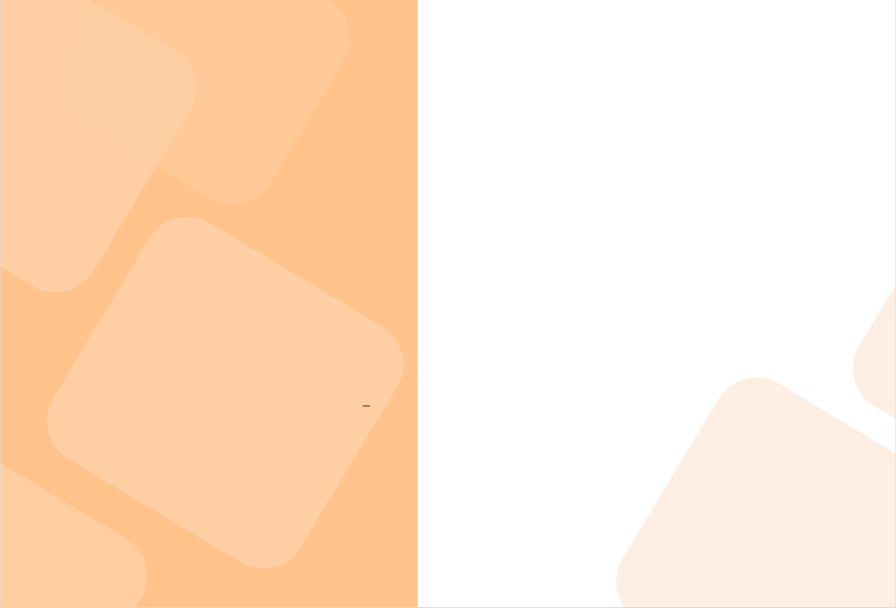
Reproduce this background procedurally as a Shadertoy shader.

```glsl
// A two-part page: an orange panel on the left and white paper on the right,
// both decorated with large tilted rounded tiles. Each tile is a rotated
// rounded-box distance function, blended in layers over the flat ground.

const vec2 ARTBOARD = vec2(768.0, 522.0);   // layout units, origin lower left
const float TILT = 0.541;                   // clockwise turn of every tile
const float CORNER = 38.0;
const vec2 LARGE = vec2(124.0, 118.0);      // half sizes
const vec2 SMALL = vec2(104.0, 99.0);
const float PANEL_EDGE = 358.0;

const vec3 PAPER = vec3(1.0);
const vec3 ORANGE = vec3(1.0, 0.765, 0.545);
const vec3 APRICOT = vec3(1.0, 0.808, 0.637);
const vec3 FAINT_APRICOT = vec3(1.0, 0.792, 0.598);
const vec3 BLUSH = vec3(1.0, 0.937, 0.886);
const vec3 RULE_GREY = vec3(0.86);
const vec3 DASH_BROWN = vec3(0.50, 0.38, 0.27);

// Signed distance to a rounded box centred on the origin.
float roundedBox(vec2 p, vec2 halfSize, float radius) {
    vec2 d = abs(p) - halfSize + radius;
    return length(max(d, 0.0)) + min(max(d.x, d.y), 0.0) - radius;
}

// Coverage of a shape from its distance, softened over one pixel.
float coverage(float dist, float pixel) {
    return clamp(0.5 - dist / pixel, 0.0, 1.0);
}

// Coverage of one tilted tile.
float tile(vec2 p, vec2 center, vec2 halfSize, float pixel) {
    float c = cos(TILT), s = sin(TILT);
    vec2 q = p - center;
    vec2 local = vec2(c * q.x - s * q.y, s * q.x + c * q.y);
    return coverage(roundedBox(local, halfSize, CORNER), pixel);
}

// Orange panel with its layered tiles.
vec3 panelColor(vec2 p, float pixel) {
    vec3 color = mix(ORANGE, FAINT_APRICOT, tile(p, vec2(174.0, 471.0), SMALL, pixel));
    // This tile lets a trace of the one beneath show through.
    vec3 veil = mix(color, APRICOT + vec3(0.0, 0.006, 0.012), 0.87);
    color = mix(color, veil, tile(p, vec2(15.0, 422.0), LARGE, pixel));
    color = mix(color, APRICOT, tile(p, vec2(193.0, 185.0), LARGE, pixel));
    color = mix(color, APRICOT - vec3(0.0, 0.003, 0.008),
                tile(p, vec2(-27.0, 3.0), LARGE, pixel));
    // Tiny dash on the central tile.
    float dash = roundedBox(p - vec2(314.0, 173.5), vec2(3.0, 0.6), 0.1);
    return mix(color, DASH_BROWN, coverage(dash, pixel));
}

// White paper with pale tiles in the lower right corner.
vec3 paperColor(vec2 p, float pixel) {
    float tiles = max(tile(p, vec2(681.0, 47.0), LARGE, pixel),
                      tile(p, vec2(884.0, 230.0), LARGE, pixel));
    return mix(PAPER, BLUSH, tiles);
}

void mainImage(out vec4 fragColor, in vec2 fragCoord) {
    vec2 p = fragCoord / iResolution.xy * ARTBOARD;
    float pixel = ARTBOARD.x / iResolution.x;

    vec3 color = mix(paperColor(p, pixel), panelColor(p, pixel),
                     coverage(p.x - PANEL_EDGE, pixel));

    // Hairline rules along the left, right and bottom borders.
    float sides = min(p.x, ARTBOARD.x - p.x);
    color = mix(color, RULE_GREY, 0.6 * coverage(sides - 0.7, pixel));
    color = mix(color, RULE_GREY, coverage(p.y - 0.8, pixel));

    fragColor = vec4(color, 1.0);
}
```
